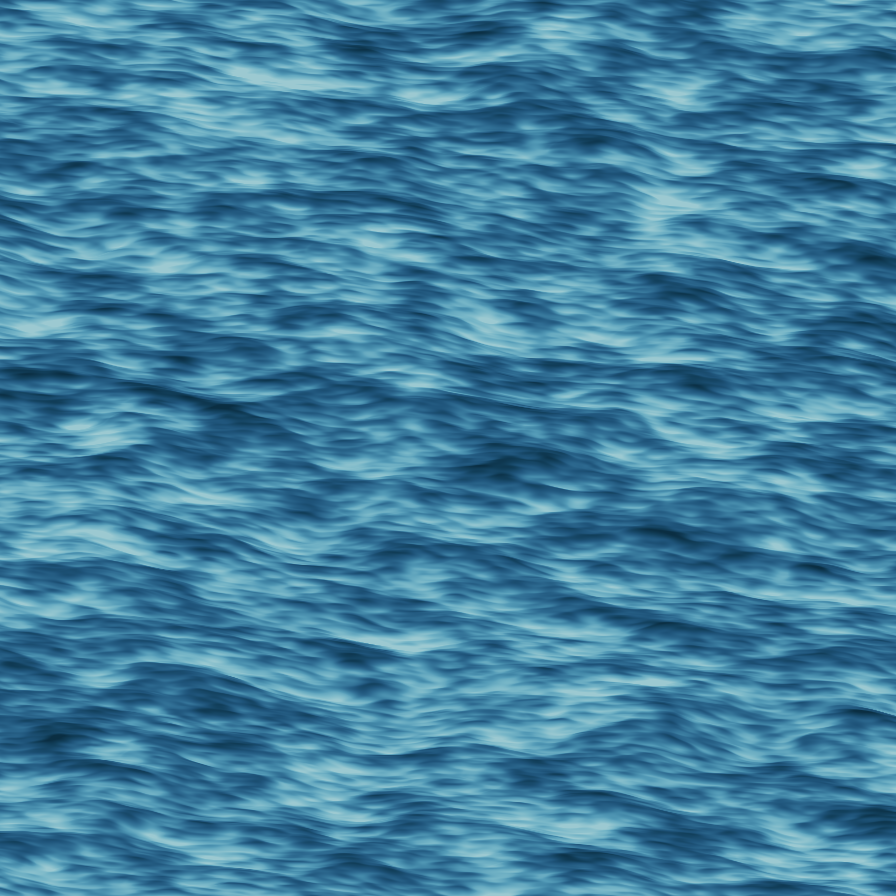
Write a WebGL 2 fragment shader that draws this texture.

```glsl
#version 300 es
precision highp float;

uniform vec2 u_resolution;
out vec4 fragColor;

#define WAVE_FREQ vec2(6.0, 27.0)
#define FREQ_STEP vec2(1.55, 1.66)
#define OCTAVES 5
#define WAVE_GAIN 0.9
#define WAVE_WEIGHT 0.49
#define STEEPNESS 0.6
#define DRAG 0.25
#define TILT 0.09
#define PATCH_WEIGHT 0.2
#define CREST_WEIGHT 0.35
#define CONTRAST 1.68
#define BRIGHTNESS 3.87

// Scales gradient noise to about unit deviation
const float NOISE_NORM = 4.7;

// Water tones from deep trough to pale glint
const vec3 TONES[8] = vec3[8](
    vec3(0.04, 0.18, 0.26), vec3(0.07, 0.25, 0.36),
    vec3(0.12, 0.33, 0.48), vec3(0.18, 0.42, 0.57),
    vec3(0.25, 0.52, 0.65), vec3(0.33, 0.61, 0.72),
    vec3(0.46, 0.71, 0.78), vec3(0.61, 0.79, 0.82));

uint hash(uvec2 cell) {
    uint h = cell.x * 1664525u + cell.y * 22695477u + 1013904u;
    h = (h ^ (h >> 16)) * 73244475u;
    h = (h ^ (h >> 15)) * 73244475u;
    return h ^ (h >> 16);
}

vec2 gradient(ivec2 cell) {
    float angle = float(hash(uvec2(cell)) & 65535u) * 6.28318 / 65536.0;
    return vec2(cos(angle), sin(angle));
}

float gradientNoise(vec2 p) {
    vec2 base = floor(p);
    vec2 f = p - base;
    ivec2 c = ivec2(base);
    vec2 u = f * f * f * (f * (f * 6.0 - 15.0) + 10.0);
    float a = dot(gradient(c), f);
    float b = dot(gradient(c + ivec2(1, 0)), f - vec2(1.0, 0.0));
    float d = dot(gradient(c + ivec2(0, 1)), f - vec2(0.0, 1.0));
    float e = dot(gradient(c + ivec2(1, 1)), f - vec2(1.0, 1.0));
    return mix(mix(a, b, u.x), mix(d, e, u.x), u.y);
}

// Noise pushed along y by itself, so each trough has a crisp upper edge
float steepWave(vec2 q) {
    return gradientNoise(q + vec2(0.0, STEEPNESS * gradientNoise(q)));
}

// Bends the crest lines in broad and small curves
vec2 bend(vec2 p) {
    p.y += 0.025 * gradientNoise(p * vec2(3.0, 4.0) + 17.3);
    p.y += 0.011 * gradientNoise(p * vec2(8.0, 13.0) + 41.7);
    return p;
}

float waterTone(vec2 p) {
    float patches = NOISE_NORM * gradientNoise(p * vec2(2.5, 6.0) + 73.1);
    float tone = PATCH_WEIGHT * patches;
    p = bend(p);

    vec2 freq = WAVE_FREQ;
    float weight = WAVE_WEIGHT;
    for (int i = 0; i < OCTAVES; i++) {
        float layer = float(i);
        // Each layer runs at its own slant
        float slant = TILT + 0.07 * sin(layer * 2.4);
        vec2 q = vec2(p.x, p.y + slant * p.x) * freq + layer * 29.37;
        float wave = steepWave(q);
        float height = wave * NOISE_NORM;

        // Troughs stay smooth; detail near the pixel size fades out
        float detail = i == 0 ? 1.0 : mix(0.6, 1.1, smoothstep(-1.2, 0.1, tone));
        detail *= 1.0 - smoothstep(0.4, 0.8, freq.y / u_resolution.y);
        tone += weight * detail * height;

        // Thin bright line along the lip of the larger waves
        if (i < 3) {
            float lip = (height - 0.9) / 0.3;
            tone += CREST_WEIGHT * weight * detail * (exp(-lip * lip) - 0.15);
        }

        // Finer ripples ride on the larger waves
        p.y += DRAG * wave / freq.y;
        freq *= FREQ_STEP;
        weight *= WAVE_GAIN;
    }
    return tone;
}

vec3 toneColor(float level) {
    // Soft shoulder keeps the glints from clipping
    level = min(level, mix(5.5, level, 0.6));
    level = clamp(level, 0.0, 6.999);
    int i = int(level);
    return mix(TONES[i], TONES[i + 1], fract(level));
}

void main() {
    vec2 p = gl_FragCoord.xy / u_resolution.y;
    fragColor = vec4(toneColor(BRIGHTNESS + CONTRAST * waterTone(p)), 1.0);
}
```
